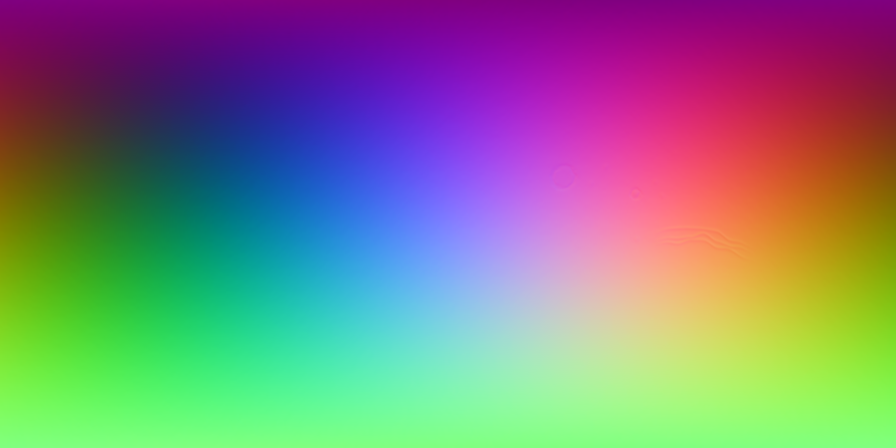
Reproduce this background procedurally as a WebGL 2 fragment shader.

```glsl
#version 300 es
precision highp float;

uniform vec2 u_resolution;
out vec4 outColor;

const float PI = 3.14159265;

float hash(vec2 p) {
  return fract(sin(dot(p, vec2(127.1, 311.7))) * 43758.5453);
}

float noise(vec2 p) {
  vec2 i = floor(p), f = fract(p);
  f = f * f * (3.0 - 2.0 * f);
  return mix(mix(hash(i), hash(i + vec2(1, 0)), f.x),
             mix(hash(i + vec2(0, 1)), hash(i + vec2(1, 1)), f.x), f.y);
}

float gaussian(float d, float width) {
  return exp(-d * d / (width * width));
}

// Raised rim around a shallow bowl
float crater(vec2 p, vec2 center, float radius) {
  float d = length(p - center) + 0.004 * (noise(p * 140.0) - 0.5);
  return gaussian(d - radius, 0.005) - 0.4 * gaussian(d, radius * 0.6);
}

// Relief of the globe, with p measured in canvas heights
float relief(vec2 p) {
  float h = 0.4 * noise(p * 55.0) + 0.2 * noise(p * 120.0);
  h += crater(p, vec2(1.258, 0.604), 0.025);
  h += crater(p, vec2(1.419, 0.567), 0.009);

  // Scattered small pits
  for (float i = 0.0; i < 5.0; i++) {
    vec2 offset = vec2(hash(vec2(i, 3.0)), hash(vec2(i, 8.0))) - 0.5;
    h -= 0.6 * gaussian(length(p - vec2(1.42, 0.56) - offset * 0.22), 0.006);
  }

  // Arching canyon strands
  float span = smoothstep(1.45, 1.51, p.x) * (1.0 - smoothstep(1.63, 1.69, p.x));
  float arch = 0.462 - 2.0 * (p.x - 1.53) * (p.x - 1.53);
  for (float i = 0.0; i < 3.0; i++) {
    float wobble = 0.014 * (noise(vec2(p.x * 35.0, i * 7.0)) - 0.5);
    h -= 1.2 * span * gaussian(p.y - arch - wobble - 0.013 * i, 0.004);
  }
  return h * 0.00025;
}

void main() {
  vec2 uv = gl_FragCoord.xy / u_resolution;
  vec2 p = uv * vec2(2.0, 1.0);

  // Sphere normal and its tangents
  float lon = (uv.x - 0.5) * 2.0 * PI;
  float lat = (0.5 - uv.y) * PI;
  vec3 normal = vec3(cos(lat) * sin(lon), sin(lat), cos(lat) * cos(lon));
  vec3 east = vec3(cos(lon), 0.0, -sin(lon));
  vec3 up = vec3(sin(lat) * sin(lon), -cos(lat), sin(lat) * cos(lon));

  // Tilt the normal by the slope of the relief
  vec2 e = vec2(0.002, 0.0);
  vec2 slope = vec2(relief(p + e) - relief(p - e),
                    relief(p + e.yx) - relief(p - e.yx)) / (2.0 * e.x);
  normal = normalize(normal - slope.x * east - slope.y * up);

  outColor = vec4(normal * 0.5 + 0.5, 1.0);
}
```
